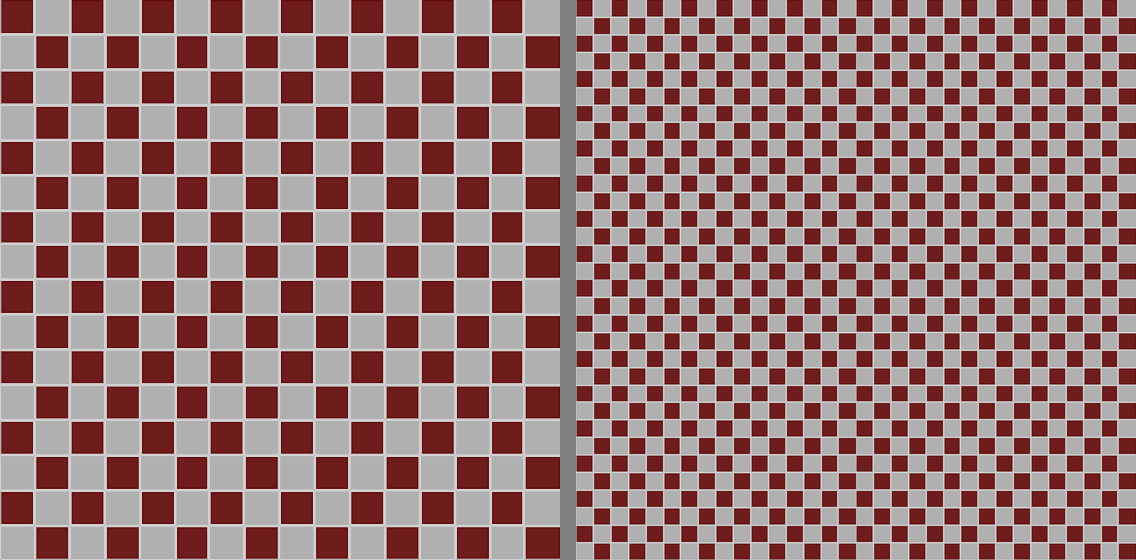
Left, the tile; right, the same tile 2 across and 2 down.
Write a three.js fragment shader that draws this pattern.

```glsl
// Checkerboard of dark red and grey square tiles, 16 by 16, with pale grout lines.
varying vec2 vUv;

// Uneven spacing: lines drift along, then jump back every ninth line
float drift(float line, float start) {
    return (fract((line + start + 0.5) / 9.0) - 0.555) * 0.05;
}

float softEdge(float edge, float d) {
    return smoothstep(edge - 0.013, edge + 0.013, d);
}

void main() {
    // Nearest grout line on each axis, in tiles
    vec2 p = vUv * 16.0;
    vec2 line = floor(p + 0.5);
    vec2 index = mod(line, 16.0);
    vec2 isBorder = 1.0 - step(0.5, index);

    // Signed distance to the drifting line; the border line stays in place
    vec2 shift = vec2(drift(index.x, 3.0) - 0.005, -drift(16.0 - index.y, 2.0));
    vec2 offset = p - line - mix(shift, vec2(0.02), isBorder);

    // The border line is thinner than the others
    vec2 fromLine = abs(offset) + 0.028 * isBorder;
    float inset = min(fromLine.x, fromLine.y);

    // Alternate tiles, starting with grey at the lower left
    vec2 tile = line - 1.0 + step(0.0, offset);
    float isRed = mod(tile.x + tile.y, 2.0);

    // Grout, a little duller where lines cross
    float crossing = 1.0 - smoothstep(0.02, 0.06, max(fromLine.x, fromLine.y));
    vec3 grout = mix(vec3(0.825), vec3(0.78, 0.79, 0.8), crossing);

    // Red tiles have a thin dark rim and sit in a wider gap
    vec3 red = mix(vec3(0.39, 0.04, 0.04), vec3(0.43, 0.11, 0.11), softEdge(0.087, inset));
    vec3 tileColor = mix(vec3(0.69), red, isRed);
    float gap = mix(0.027, 0.048, isRed);

    gl_FragColor = vec4(mix(grout, tileColor, softEdge(gap, inset)), 1.0);
}
```
